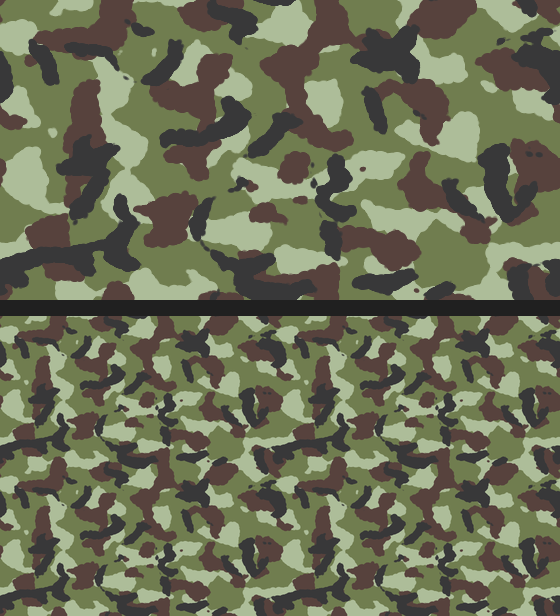
Top: one tile. Bottom: repeated 2 by 2.
This pattern is drawn by a WebGL 2 fragment shader. Its source:

```glsl
#version 300 es
precision highp float;
precision highp int;

uniform vec2 u_resolution;
out vec4 fragColor;

// Colours
const vec3 GREEN = vec3(0.44, 0.49, 0.31);
const vec3 SAGE  = vec3(0.68, 0.74, 0.60);
const vec3 BROWN = vec3(0.34, 0.26, 0.24);
const vec3 BLACK = vec3(0.22, 0.22, 0.225);

// Tile and shape settings; lengths are in canvas heights
const vec2  TILE = vec2(1.869, 1.0);
const int   WAVES = 30;
const vec2  STRETCH = vec2(0.85, 1.15);   // below 1 lengthens patches on that axis
const float ROUGHNESS = 2.25;             // pitch range of the waves
const float FALLOFF = 1.5;                // how fast finer waves fade
const float SAGE_FREQ = 4.3;
const float BROWN_FREQ = 4.4;
const float STRAND_FREQ = 3.5;
const float LENGTH_FREQ = 2.9;
const float SAGE_LEVEL = 0.385;           // thresholds in standard deviations
const float BROWN_LEVEL = 0.583;
const float STRAND_LEVEL = 0.2;
const float STRAND_HALF_WIDTH = 0.02;
const float STRAND_SWELL = 0.014;
const float TIP_ROUNDING = 0.02;
const vec2  LOBE_GRID = vec2(64.0, 34.0);
const float LOBE_JITTER = 0.85;
const float LOBE_MEAN = 0.19;
const float LOBE_DEPTH = 0.017;
const float SAGE_LOBE_DEPTH = 0.013;
const float SLOPE_FLOOR = 7.0;
const float TAU = 6.2831853;
const float GOLDEN = 0.618034;

// Integer hash giving three values in 0..1
vec3 hash3(uvec3 v) {
    v = v * 1664525u + 1013904223u;
    v.x += v.y * v.z;
    v.y += v.z * v.x;
    v.z += v.x * v.y;
    v ^= v >> 16u;
    v.x += v.y * v.z;
    v.y += v.z * v.x;
    v.z += v.x * v.y;
    return vec3(v >> 8u) * exp2(-24.0);
}

// Unit-variance sum of whole-numbered waves: x = value, yz = gradient
vec3 waveField(vec2 uv, float frequency, uint seed) {
    vec3 sum = vec3(0.0);
    float variance = 0.0;
    for (int i = 0; i < WAVES; i++) {
        vec3 rnd = hash3(uvec3(uint(i), seed, 7u));
        float rank = (float(i) + rnd.x) / float(WAVES);
        float pitch = 0.75 + ROUGHNESS * rank * rank;
        float angle = 0.5 * TAU * fract(float(i) * GOLDEN + 0.15 * rnd.y);
        vec2 direction = vec2(cos(angle), sin(angle)) * STRETCH;
        vec2 repeats = round(frequency * pitch * direction * TILE);
        float phase = TAU * (dot(repeats, uv) + rnd.z);
        float amplitude = pow(pitch, -FALLOFF);
        sum += amplitude * vec3(cos(phase), -sin(phase) * TAU * repeats / TILE);
        variance += 0.5 * amplitude * amplitude;
    }
    return sum * inversesqrt(variance);
}

// Small rounded bumps from wrapped cells, about zero on average
float lobes(vec2 uv, uint seed) {
    vec2 p = uv * LOBE_GRID;
    vec2 base = floor(p);
    float nearest = 4.0;
    for (int y = -1; y <= 1; y++) {
        for (int x = -1; x <= 1; x++) {
            vec2 cell = base + vec2(x, y);
            vec2 jitter = hash3(uvec3(uvec2(mod(cell, LOBE_GRID)), seed)).xy - 0.5;
            vec2 offset = cell + 0.5 + LOBE_JITTER * jitter - p;
            nearest = min(nearest, dot(offset, offset));
        }
    }
    return LOBE_MEAN - nearest;
}

// Approximate signed distance to a level of a field, positive inside
float levelDistance(vec3 field, float level) {
    return (field.x - level) * inversesqrt(dot(field.yz, field.yz) + SLOPE_FLOOR * SLOPE_FLOOR);
}

float smoothMin(float a, float b, float radius) {
    float blend = max(radius - abs(a - b), 0.0) / radius;
    return min(a, b) - 0.25 * radius * blend * blend;
}

// Strands follow the zero lines of one field and are cut to length by another
float strandDistance(vec2 uv) {
    vec3 span = waveField(uv, LENGTH_FREQ, 47u);
    float halfWidth = STRAND_HALF_WIDTH + STRAND_SWELL * clamp(span.x, 0.0, 2.0);
    float side = halfWidth - abs(levelDistance(waveField(uv, STRAND_FREQ, 31u), 0.0));
    return smoothMin(side, levelDistance(span, STRAND_LEVEL), TIP_ROUNDING);
}

float coverage(float dist) {
    return clamp(dist * u_resolution.y + 0.5, 0.0, 1.0);
}

void main() {
    vec2 uv = gl_FragCoord.xy / u_resolution;

    float sage = levelDistance(waveField(uv, SAGE_FREQ, 11u), SAGE_LEVEL);
    float brown = levelDistance(waveField(uv, BROWN_FREQ, 23u), BROWN_LEVEL);
    float black = strandDistance(uv);

    // Layers from back to front, each with a scalloped outline
    vec3 color = mix(GREEN, SAGE, coverage(sage + SAGE_LOBE_DEPTH * lobes(uv, 101u)));
    color = mix(color, BROWN, coverage(brown + LOBE_DEPTH * lobes(uv, 102u)));
    color = mix(color, BLACK, coverage(black + LOBE_DEPTH * lobes(uv, 103u)));
    fragColor = vec4(color, 1.0);
}
```
